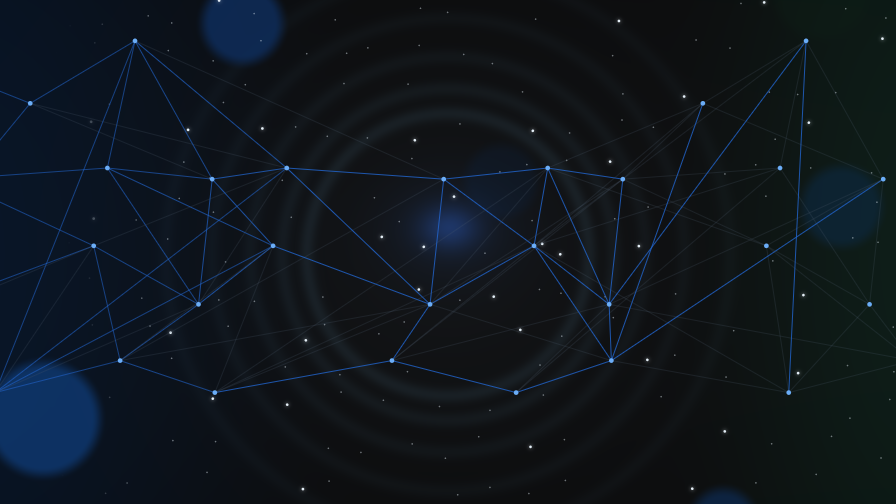
Reproduce this background procedurally as a WebGL 2 fragment shader.

```glsl
#version 300 es
precision highp float;

#define RING_CENTER vec2(0.889, 0.495)
#define GLOW_CENTER vec2(0.892, 0.548)
#define RING_WIDTH 0.015
#define LINE_HALF_WIDTH 0.001
#define NODE_RADIUS 0.0046
#define STAR_CELL 0.078
#define LINE_BLUE vec3(0.13, 0.40, 0.82)
#define LINE_GREY vec3(0.30, 0.36, 0.43)
#define NODE_BLUE vec3(0.42, 0.68, 0.97)

uniform vec2 u_resolution;
out vec4 fragColor;

// Column step, row step and odds of a bright line
const vec3 LINKS[8] = vec3[8](
    vec3(1, 0, 1.0), vec3(0, 1, 1.0), vec3(1, 1, 0.3), vec3(1, -1, 0.0),
    vec3(2, 1, 0.0), vec3(2, -1, 0.0), vec3(2, -2, 0.1), vec3(1, -3, 0.4));

float hash(vec2 p) {
    vec3 q = fract(p.xyx * vec3(0.1031, 0.1030, 0.0973));
    q += dot(q, q.yzx + 33.33);
    return fract((q.x + q.y) * q.z);
}

float gauss(float d, float width) {
    return exp(-d * d / (width * width));
}

float segmentDistance(vec2 p, vec2 a, vec2 b) {
    vec2 ab = b - a;
    return length(p - a - ab * clamp(dot(p - a, ab) / dot(ab, ab), 0.0, 1.0));
}

// Coverage of a shape edge, softened over one pixel
float cover(float d, float radius, float px) {
    return clamp((radius - d) / px + 0.5, 0.0, 1.0);
}

// Network node at (column, row from the top), swayed by layered sines
vec2 nodePosition(vec2 c) {
    float x = 0.141 + 0.2222 * c.x + 0.045 * sin(1.9 * c.y - 0.9)
            + 0.055 * cos(2.1 * c.x - 0.9) - 0.08 * step(c.y, 0.5)
            + 0.04 * (c.x - 3.5) * step(2.5, c.y);
    float y = 0.857 - 0.2014 * c.y - 0.062 * cos(3.1416 * c.x) * cos(1.75 * c.y);
    return vec2(x, y);
}

bool nodeExists(vec2 c) {
    bool outside = c.x > 7.5 || c.y < -0.5 || c.y > 3.5;
    bool topGap = c.y < 0.5 && abs(c.x - 3.5) < 2.0;
    return !(outside || topGap);
}

void addDisc(inout vec3 col, vec2 p, vec2 center, float radius, vec3 tint, float alpha) {
    float edge = smoothstep(radius + 0.012, radius - 0.02, length(p - center));
    col = mix(col, tint, edge * alpha);
}

vec3 background(vec2 p, float aspect) {
    vec3 col = vec3(0.056, 0.060, 0.066);
    col = mix(col, vec3(0.035, 0.085, 0.155), smoothstep(0.75, -0.1, p.x));
    col = mix(col, vec3(0.055, 0.115, 0.095), smoothstep(aspect - 0.5, aspect + 0.05, p.x));
    col *= 1.0 - 0.5 * (p.y - 0.5) * (p.y - 0.5);
    float r = length(p - RING_CENTER);
    col += vec3(0.018, 0.021, 0.025) * gauss(r, 0.3);

    // Concentric rings, fading outwards
    for (int i = 0; i < 5; i++) {
        float k = float(i);
        float radius = 0.28 + 0.042 * k + 0.007 * k * k;
        col += vec3(0.035, 0.056, 0.068) * gauss(r - radius, RING_WIDTH) / (1.0 + 0.5 * k);
    }

    // Soft discs and the central glow
    addDisc(col, p, vec2(0.086, 0.169), 0.115, vec3(0.055, 0.21, 0.42), 0.88);
    addDisc(col, p, vec2(0.481, 0.954), 0.083, vec3(0.055, 0.18, 0.37), 0.8);
    addDisc(col, p, vec2(1.67, 0.59), 0.083, vec3(0.05, 0.16, 0.26), 0.6);
    addDisc(col, p, vec2(0.995, 0.641), 0.075, vec3(0.05, 0.13, 0.24), 0.3);
    addDisc(col, p, vec2(1.435, -0.035), 0.068, vec3(0.05, 0.17, 0.33), 0.7);
    addDisc(col, p, vec2(1.63, 1.02), 0.1, vec3(0.05, 0.13, 0.09), 0.3);
    vec2 g = (p - GLOW_CENTER) * vec2(0.75, 1.0);
    col += vec3(0.035, 0.10, 0.24) * gauss(length(g), 0.042);
    col += vec3(0.008, 0.03, 0.07) * gauss(length(g), 0.1);
    return col;
}

// One jittered star per cell, mostly tiny with a few large ones
void addStars(inout vec3 col, vec2 p, float px) {
    vec2 cell = floor(p / STAR_CELL);
    vec2 jitter = vec2(hash(cell + 3.1), hash(cell + 17.7));
    float d = length(p - (cell + 0.15 + 0.7 * jitter) * STAR_CELL);
    float kind = hash(cell + 41.3);
    float large = step(0.88, kind);
    float present = step(0.4, kind) * smoothstep(0.1, 0.35, p.x);
    float light = cover(d, mix(0.0015, 0.0026, large), px) * mix(0.45, 0.85, large);
    light += 0.15 * large * gauss(d, 0.006);
    col = mix(col, vec3(0.9, 0.94, 0.97), light * present);
}

void addNetwork(inout vec3 col, vec2 p, float px) {
    float nodes = 0.0;
    for (int i = -1; i < 8; i++)
    for (int j = 0; j < 4; j++) {
        vec2 c = vec2(i, j);
        if (!nodeExists(c)) continue;
        vec2 a = nodePosition(c);
        nodes = max(nodes, cover(length(p - a), NODE_RADIUS, px));
        for (int k = 0; k < 8; k++) {
            vec2 link = LINKS[k].xy;
            vec2 other = c + link;
            if (!nodeExists(other) || (i < 0 && link.x > 1.5)) continue;
            vec2 b = nodePosition(other);
            float leftness = smoothstep(0.65, 0.2, 0.5 * (a.x + b.x));
            // The right side keeps steep rising lines, even columns drop verticals
            float rightness = step(5.5, other.x) * step(4.5, c.x);
            float odds = LINKS[k].z + 0.25 * leftness - 0.9 * rightness * (1.0 + link.y);
            if (k == 1 && i % 2 == 0) odds -= 0.8;
            float chance = hash(c * 7.3 + float(k) * 5.9 + 20.0);
            float bright = step(chance, odds);
            float alpha = mix(0.22 * step(chance, 0.65), mix(0.8, 0.55, leftness), bright);
            float line = cover(segmentDistance(p, a, b), LINE_HALF_WIDTH, px);
            col = mix(col, mix(LINE_GREY, LINE_BLUE, bright), line * alpha);
        }
    }
    col = mix(col, NODE_BLUE, nodes);
}

void main() {
    float px = 1.0 / u_resolution.y;
    vec2 p = gl_FragCoord.xy * px;
    vec3 col = background(p, u_resolution.x * px);
    addStars(col, p, px);
    addNetwork(col, p, px);
    fragColor = vec4(col, 1.0);
}
```
